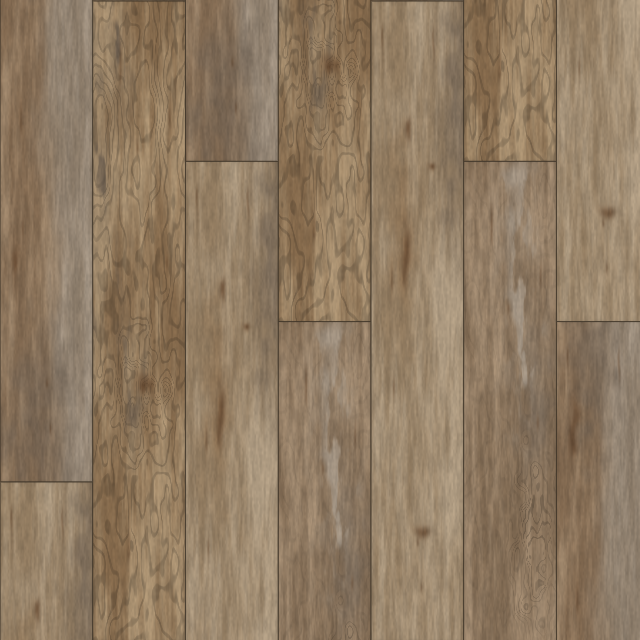
A WebGL 1 fragment shader for this texture:

```glsl
precision highp float;
uniform vec2 u_resolution;

const float BOARD_WIDTH = 0.1449;
const float TOP_JOINT = 0.9985;
const float JOINT_STEP = 0.2505;
const float SEAM_HALF_WIDTH = 0.0009;
const vec3 SEAM = vec3(0.25, 0.21, 0.16);
const vec3 KNOT = vec3(0.36, 0.25, 0.16);
const vec3 SMOKE = vec3(0.43, 0.375, 0.32);
const vec3 SILVER = vec3(0.66, 0.61, 0.55);

float hash(vec2 p) {
  vec3 q = fract(vec3(p.xyx) * 0.1031);
  q += dot(q, q.yzx + 33.33);
  return fract((q.x + q.y) * q.z);
}

float noise(vec2 p) {
  vec2 i = floor(p), f = fract(p);
  f = f * f * (3.0 - 2.0 * f);
  return mix(mix(hash(i), hash(i + vec2(1, 0)), f.x),
             mix(hash(i + vec2(0, 1)), hash(i + vec2(1, 1)), f.x), f.y);
}

float fbm(vec2 p) {
  float sum = 0.0, weight = 0.533;
  for (int i = 0; i < 4; i++) {
    sum += weight * noise(p);
    p = p * 2.03 + 17.3;
    weight *= 0.5;
  }
  return sum;
}

// Soft ragged spot; q is in board widths, measured from the board's top left
float stain(vec2 q, vec2 centre, vec2 radius) {
  vec2 d = (q - centre) / radius;
  d += 1.1 * (vec2(noise(q * vec2(14.0, 5.0)), noise(q * vec2(9.0, 6.0) + 40.0)) - 0.5);
  return exp(-dot(d, d));
}

// Long fibres shading between two tones
vec3 wood(vec2 q, float seed, vec3 dark, vec3 light) {
  float broad = fbm(q * vec2(3.5, 0.6) + seed);
  float streak = fbm(q * vec2(17.0, 1.5) + seed * 3.0);
  return mix(dark, light, smoothstep(0.27, 0.73, 0.5 * (broad + streak)));
}

// Arched growth rings: thin contours of a stretched field
float rings(vec2 q, float seed, float bulge) {
  float field = fbm(q * vec2(2.2, 0.65) + seed) + bulge;
  return smoothstep(0.35, 1.0, sin(field * 85.0));
}

// Short dark flecks scattered along a board
float flecks(vec2 q, float seed) {
  float sum = 0.0;
  for (int i = 0; i < 6; i++) {
    vec2 k = vec2(float(i) + 0.5, seed);
    vec2 centre = vec2(0.08 + 0.84 * hash(k), 6.9 * hash(k + 9.0));
    sum += stain(q, centre, vec2(0.014, 0.05 + 0.12 * hash(k + 5.0)));
  }
  return min(sum, 1.0);
}

vec3 goldenBoard(vec2 q) {
  float knot = stain(q, vec2(0.57, 4.13), vec2(0.07, 0.08));
  float bulge = 0.35 * stain(q, vec2(0.5, 4.25), vec2(0.25, 0.5));
  vec3 c = wood(q, 11.0, vec3(0.51, 0.405, 0.29), vec3(0.665, 0.57, 0.445));
  c *= 1.0 - 0.15 * rings(q, 4.0, bulge);
  float crack = smoothstep(0.5, 0.68, fbm(q * vec2(11.0, 2.2) + 60.0));
  float weathered = stain(q, vec2(0.12, 1.9), vec2(0.17, 1.5)) + stain(q, vec2(0.3, 0.65), vec2(0.1, 0.5));
  weathered += 0.8 * stain(q, vec2(0.4, 4.1), vec2(0.15, 0.5));
  c = mix(c, SMOKE * 0.88, min(weathered, 1.0) * (0.2 + 0.6 * crack));
  return mix(c, KNOT, 0.75 * knot);
}

vec3 silveredBoard(vec2 q) {
  vec3 c = wood(q, 23.0, vec3(0.49, 0.405, 0.315), vec3(0.63, 0.54, 0.44));
  float bulge = 0.3 * stain(q, vec2(0.75, 4.0), vec2(0.18, 0.9));
  c *= 1.0 - (0.04 + 0.5 * bulge) * rings(q, 31.0, bulge);
  float flake = smoothstep(0.44, 0.62, fbm(q * vec2(10.0, 2.6) + 80.0));
  float band = stain(q, vec2(0.6, 0.8), vec2(0.17, 1.3)) + stain(q, vec2(0.65, 2.1), vec2(0.13, 0.5));
  c = mix(c, SMOKE, 0.6 * stain(q, vec2(0.78, 2.5), vec2(0.16, 0.7)));
  return mix(c, SILVER, min(band, 1.0) * (0.15 + 0.65 * flake));
}

vec3 paleBoard(vec2 q) {
  vec3 c = wood(q, 37.0, vec3(0.56, 0.475, 0.37), vec3(0.68, 0.605, 0.505));
  c = mix(c, SMOKE, 0.65 * stain(q, vec2(0.95, 1.2), vec2(0.18, 1.1)));
  c = mix(c, vec3(0.55, 0.44, 0.32), 0.6 * stain(q, vec2(0.35, 2.6), vec2(0.12, 0.9)));
  float knots = stain(q, vec2(0.65, 1.79), vec2(0.045, 0.05)) + stain(q, vec2(0.38, 2.7), vec2(0.035, 0.3));
  knots += stain(q, vec2(0.4, 1.4), vec2(0.025, 0.1)) + stain(q, vec2(0.54, 5.73), vec2(0.07, 0.06));
  return mix(c, KNOT, 0.7 * min(knots, 1.0));
}

vec3 smokyBoard(vec2 q) {
  vec3 c = wood(q, 53.0, vec3(0.49, 0.395, 0.3), vec3(0.62, 0.525, 0.42));
  float side = smoothstep(0.35, 0.75, q.x + 0.5 * (fbm(q * vec2(3.0, 0.7)) - 0.5));
  c = mix(c, wood(q, 71.0, vec3(0.53, 0.475, 0.41), vec3(0.65, 0.6, 0.54)), 0.85 * side);
  float smoke = stain(q, vec2(0.4, 0.3), vec2(0.25, 1.1)) + stain(q, vec2(0.4, 6.3), vec2(0.35, 0.8));
  c = mix(c, SMOKE, 0.65 * min(smoke, 1.0));
  float splits = stain(q, vec2(0.19, 1.2), vec2(0.05, 0.35)) + stain(q, vec2(0.16, 4.55), vec2(0.035, 0.2));
  return mix(c, KNOT, 0.65 * min(splits, 1.0));
}

// Odd columns alternate golden and silvered, even ones pale and smoky
vec3 boardColour(vec2 q, float column, float row) {
  bool odd = mod(column, 2.0) > 0.5;
  float second = mod(step(odd ? 2.0 : 5.0, column) - row, 2.0);
  if (odd) return second < 0.5 ? goldenBoard(q) : silveredBoard(q);
  return second < 0.5 ? paleBoard(q) : smokyBoard(q);
}

void main() {
  vec2 uv = gl_FragCoord.xy / u_resolution;
  float column = floor(uv.x / BOARD_WIDTH);
  float across = fract(uv.x / BOARD_WIDTH);

  // Stepped end joints; each board is one canvas long
  float stagger = mod(column + 3.0 + step(4.0, column), 4.0);
  float depth = TOP_JOINT - JOINT_STEP * stagger - uv.y;
  float along = fract(depth);
  vec2 q = vec2(across, along / BOARD_WIDTH);

  // Board, flecks and fine pores
  vec3 colour = boardColour(q, column, floor(depth));
  float seed = mod(column, 2.0) * 7.0 + 3.0;
  colour = mix(colour, KNOT, 0.4 * flecks(q, seed));
  colour *= 1.0 + 0.13 * (noise(q * vec2(48.0, 7.0)) - 0.5) + 0.07 * (noise(q * vec2(65.0, 28.0)) - 0.5);

  // Seams
  vec2 pixel = 1.0 / u_resolution;
  vec2 gap = vec2(min(across, 1.0 - across) * BOARD_WIDTH, min(along, 1.0 - along));
  vec2 line = 1.0 - smoothstep(vec2(SEAM_HALF_WIDTH) - 0.5 * pixel, vec2(SEAM_HALF_WIDTH) + 0.5 * pixel, gap);
  colour *= 1.0 - 0.1 * exp(-min(gap.x, gap.y) / 0.002);
  gl_FragColor = vec4(mix(colour, SEAM, 0.85 * max(line.x, line.y)), 1.0);
}
```
